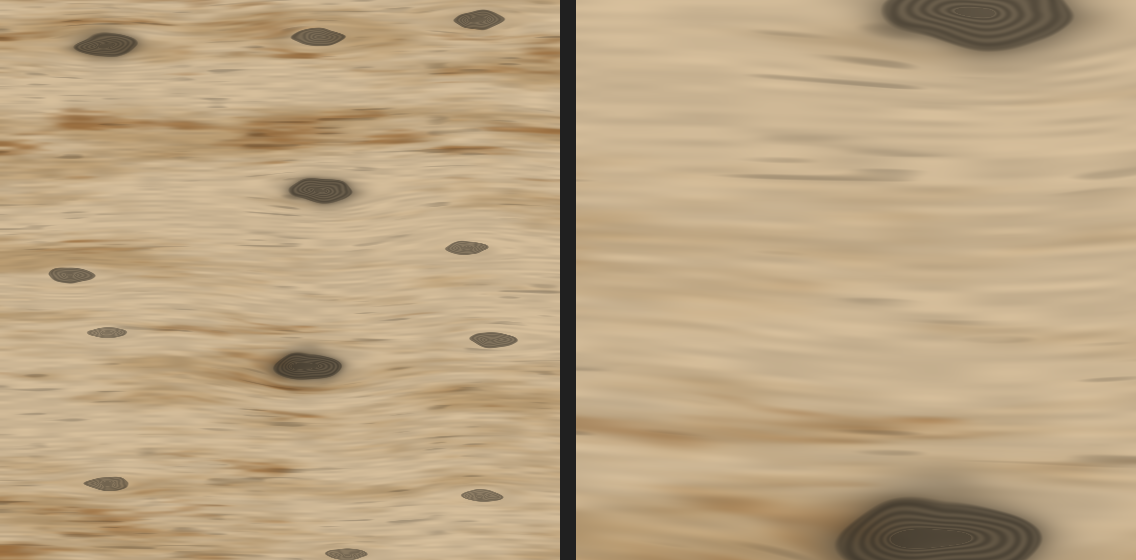
Left: the whole. Right: its middle third, enlarged.
Reproduce this texture procedurally as a Shadertoy shader.

```glsl
const vec3 PALE_WOOD = vec3(0.800, 0.712, 0.580);
const vec3 TAN_WOOD = vec3(0.705, 0.592, 0.432);
const vec3 RUST = vec3(0.560, 0.370, 0.180);
const vec3 KNOT_INK = vec3(0.220, 0.195, 0.155);

const vec2 BAND_SCALE = vec2(1.8, 13.0);
const vec2 GRAIN_SCALE = vec2(3.5, 24.0);
const vec2 STREAK_SCALE = vec2(6.0, 55.0);
const vec2 FIBRE_SCALE = vec2(22.0, 240.0);
const float FIBRE_CONTRAST = 0.11;
const float RUST_STRENGTH = 0.72;
const float WAVINESS = 0.03;

const int KNOT_COLUMNS = 3;
const int KNOT_ROWS = 4;
const float KNOT_JITTER = 1.0;
const vec2 KNOT_MIN = vec2(0.036, 0.011);
const vec2 KNOT_MAX = vec2(0.064, 0.025);
const float KNOT_TILT = 0.08;
const float RING_COUNT = 5.5;
const float DEFLECTION = 0.8;
const float TAU = 6.2831853;

float hash(vec2 p) {
    vec3 q = fract(p.xyx * 0.1031);
    q += dot(q, q.yzx + 33.33);
    return fract((q.x + q.y) * q.z);
}

float noise(vec2 p) {
    vec2 i = floor(p), f = fract(p);
    f = f * f * (3.0 - 2.0 * f);
    float low = mix(hash(i), hash(i + vec2(1, 0)), f.x);
    float high = mix(hash(i + vec2(0, 1)), hash(i + vec2(1, 1)), f.x);
    return mix(low, high, f.y);
}

float fbm(vec2 p, int octaves) {
    float sum = 0.0, total = 0.0, weight = 1.0;
    for (int i = 0; i < octaves; i++) {
        sum += weight * noise(p);
        total += weight;
        weight *= 0.6;
        p = p * 2.0 + vec2(17.3, 41.7);
    }
    return sum / total;
}

// Lens-shaped radius: 0 at the heart, 1 on the rim, pointed at both ends
float lensRadius(vec2 q, float seed) {
    const float soft = 0.35;
    float height = (sqrt(q.y * q.y + soft * soft) - soft) / (sqrt(1.0 + soft * soft) - soft);
    float wobble = noise(q * vec2(1.8, 1.4) + seed) - 0.5;
    return max(q.x * q.x + height + 0.45 * wobble, 0.0);
}

// Opacity of one knot with its rings, rim and soft halo
float knotInk(vec2 q, float size, float seed) {
    float r = lensRadius(q, seed);
    float body = 1.0 - smoothstep(0.90, 1.08, r);
    float rings = cos(TAU * RING_COUNT * sqrt(r) + 3.0 * noise(q * 2.0 + seed));
    float rim = smoothstep(0.70, 0.95, r);
    float opacity = mix(0.48, 0.80, size) + 0.07 * rings + 0.06 * rim;
    float halo = 0.5 * smoothstep(0.3, 0.9, size) * exp(-1.6 * max(r - 1.0, 0.0));
    return mix(halo, opacity, body);
}

vec3 woodColor(vec2 p) {
    float band = fbm(p * BAND_SCALE + 5.0, 5);
    float grain = fbm(p * GRAIN_SCALE + 31.0, 4);
    float streak = fbm(p * STREAK_SCALE + 67.0, 3);
    float fibre = noise(p * FIBRE_SCALE + 11.0);

    float tone = 0.5 * band + 0.35 * grain + 0.15 * streak;
    vec3 color = mix(PALE_WOOD, TAN_WOOD, smoothstep(0.42, 0.64, tone));
    float rust = smoothstep(0.56, 0.75, 0.55 * band + 0.45 * streak);
    color = mix(color, RUST, RUST_STRENGTH * rust);

    // Fine fibres and short dark ticks
    color *= 1.0 + FIBRE_CONTRAST * (fibre - 0.5);
    float tick = noise(p * FIBRE_SCALE * vec2(0.7, 0.8) + 93.0);
    return color * (1.0 - 0.16 * smoothstep(0.72, 0.95, tick) * smoothstep(0.4, 0.65, streak));
}

void mainImage(out vec4 fragColor, in vec2 fragCoord) {
    vec2 uv = fragCoord / iResolution.y;
    vec2 grainPos = uv;
    grainPos.y += WAVINESS * (noise(uv * vec2(3.5, 5.0) + 3.0) - 0.5);

    // Scatter knots and bend the grain around them
    float clear = 1.0;
    for (int i = 0; i < KNOT_COLUMNS * KNOT_ROWS; i++) {
        float id = float(i);
        vec2 cell = vec2(i % KNOT_COLUMNS, i / KNOT_COLUMNS);
        vec2 jitter = vec2(hash(vec2(id, 7.0)), hash(vec2(id, 19.0))) - 0.5;
        vec2 center = (cell + 0.5 + KNOT_JITTER * jitter) / vec2(KNOT_COLUMNS, KNOT_ROWS);
        float size = hash(vec2(id, 43.0));
        size *= size;

        vec2 offset = uv - center;
        vec2 q = offset;
        q.y += KNOT_TILT * (hash(vec2(id, 61.0)) - 0.5) * q.x;
        q /= mix(KNOT_MIN, KNOT_MAX, size);
        grainPos.y -= DEFLECTION * offset.y * exp(-0.3 * dot(q, q));
        clear *= 1.0 - knotInk(q, size, id * 13.7);
    }

    vec3 color = mix(KNOT_INK, woodColor(grainPos), clear);
    fragColor = vec4(color, 1.0);
}
```
